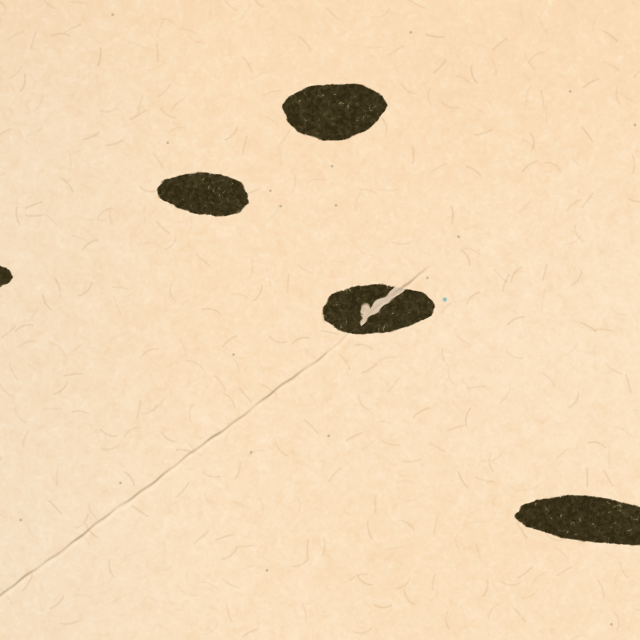
This texture is drawn by a WebGL 2 fragment shader. Its source:

```glsl
#version 300 es
precision highp float;
// Aged cream paper with soft mottling, fine fibres, five dark ink blots and a
// diagonal crease that tears through one blot. Fibres are scattered by cells;
// blots are warped ellipses set along a curve; edges are layered sines.

uniform vec2 u_resolution;
out vec4 fragColor;

vec3 hash3(vec2 cell) {
    vec3 q = vec3(dot(cell, vec2(127.1, 311.7)),
                  dot(cell, vec2(269.5, 183.3)),
                  dot(cell, vec2(419.2, 371.9)));
    return fract(sin(q) * 43758.5453);
}

// Cellular layer: one bent stroke per cell, summed with signed random weights.
float fibres(vec2 p, float thickness) {
    vec2 home = floor(p);
    float sum = 0.0;
    for (int j = -1; j <= 1; j++) {
        for (int i = -1; i <= 1; i++) {
            vec2 cell = home + vec2(i, j);
            vec3 rnd = hash3(cell);
            float angle = 6.2832 * rnd.z;
            vec2 q = p - cell - rnd.xy;
            q = mat2(cos(angle), -sin(angle), sin(angle), cos(angle)) * q;
            q.y += (rnd.x - 0.5) * 1.6 * q.x * q.x;
            q.x -= clamp(q.x, -0.4, 0.4);
            float weight = 2.0 * fract(rnd.z * 17.0 + rnd.y * 5.0) - 1.0;
            sum += weight * (1.0 - smoothstep(0.0, thickness, length(q)));
        }
    }
    return sum;
}

// Approximate signed distance to the blot with index k, from -2 to 2.
float blotDistance(vec2 p, float k) {
    vec2 centre = vec2(0.522 + 0.1 * k + 0.034 * k * k * k - 0.068 * min(abs(k), 1.0),
                       0.827 - (k > 0.0 ? 0.3 * k + 0.01 * k * k : -0.13 * k));
    vec2 radii = vec2(0.079 + 0.0055 * k * k * k,
                      0.044 - (k > 0.0 ? 0.005 * k : -0.012 * k));
    float tilt = 0.12 * sin(2.4 * k);
    vec2 q = mat2(cos(tilt), -sin(tilt), sin(tilt), cos(tilt)) * (p - centre);
    vec2 e = q / radii;
    float a = atan(e.y, e.x);
    float outline = 1.0 + 0.05 * sin(3.0 * a + 1.7 * k) + 0.04 * sin(2.0 * a + 2.3 * k)
                  + 0.018 * sin(7.0 * a + 4.0 * k) + 0.012 * sin(13.0 * a + k);
    float len = length(e);
    return len * (len - outline) / max(length(e / radii), 0.001);
}

void main() {
    vec2 uv = gl_FragCoord.xy / u_resolution.y;
    float soft = max(0.0017, 0.8 / u_resolution.y);

    // Paper: broad warm drift, then mottling and fibres
    float coarse = fibres(uv * 38.0, 0.55);
    float medium = fibres(uv * 85.0 + 31.0, 0.45);
    float fine = fibres(uv * 190.0 + 7.0, 0.5);
    float hairs = min(fibres(uv * 30.0 + 53.0, 0.09), 0.0);
    float drift = 0.62 - 0.55 * smoothstep(0.55, 1.05, uv.y)
                + 0.12 * sin(5.0 * uv.x + 3.0 * sin(3.0 * uv.y))
                + 0.08 * sin(11.0 * uv.y - 4.0 * uv.x);
    float mottle = 0.3 * coarse + 0.5 * medium + 0.4 * fine;
    vec3 color = mix(vec3(0.98, 0.86, 0.71), vec3(0.985, 0.893, 0.768),
                     clamp(drift + 0.45 * mottle, 0.0, 1.0));
    color += vec3(0.6, 0.9, 1.1) * 0.018 * mottle;
    color += vec3(0.05, 0.06, 0.065) * hairs;
    color -= vec3(0.02, 0.01, 0.0) * (1.0 - smoothstep(0.0, 0.4, uv.x));

    // Scattered dust specks
    vec2 dustCell = floor(uv * 13.0);
    vec3 dust = hash3(dustCell + 90.0);
    float dustDistance = length(uv * 13.0 - dustCell - 0.1 - 0.8 * dust.xy) / 13.0;
    float speck = step(0.87, dust.z) * (1.0 - smoothstep(0.0005, 0.0035, dustDistance));
    color = mix(color, vec3(0.59, 0.54, 0.43), 0.5 * speck);

    // Crease: thin broken shadow beside a pale ridge
    float path = 0.069 + 0.745 * uv.x + 0.015 * smoothstep(0.5, 0.62, uv.x)
               + 0.0013 * sin(47.0 * uv.x) + 0.0008 * sin(173.0 * uv.x + 1.0);
    float offset = 0.8 * (uv.y - path);
    float reach = 1.0 - smoothstep(0.64, 0.68, uv.x);
    float faint = 1.0 - 0.75 * smoothstep(0.5, 0.52, uv.x) * (1.0 - smoothstep(0.61, 0.64, uv.x));
    float broken = 0.65 + 0.2 * sin(61.0 * uv.x) + 0.15 * sin(149.0 * uv.x + 2.0);
    float shadow = exp(-pow(offset / 0.0019, 2.0)) * reach * faint * broken;
    float ridge = exp(-pow((offset + 0.005) / 0.003, 2.0)) * reach;
    color = mix(color, vec3(0.66, 0.58, 0.46), 0.7 * shadow) + 0.02 * ridge;

    // Torn strip and chip where the crease crosses the ink
    float ragged = 0.0015 * sin(210.0 * uv.x) + 0.001 * sin(390.0 * uv.y) + 0.0015 * medium;
    float strip = max(abs(offset) - 0.0065, abs(uv.x - 0.61) - 0.045);
    float chip = length((uv - vec2(0.573, 0.516)) * vec2(1.0, 0.8)) - 0.008;
    float tear = 1.0 - smoothstep(-soft, soft, min(strip, chip) + ragged);

    // Ink blots with grainy fill
    float blot = 1.0;
    for (int i = -2; i <= 2; i++) {
        blot = min(blot, blotDistance(uv, float(i)));
    }
    blot += 0.0007 * medium + 0.0006 * fine;
    float ink = 1.0 - smoothstep(-soft, soft, blot);
    vec3 inkColor = mix(vec3(0.19, 0.16, 0.075), vec3(0.30, 0.26, 0.16),
                        clamp(0.38 + 0.6 * fine + 0.35 * medium, 0.0, 1.0));
    inkColor += 0.14 * smoothstep(0.85, 1.3, fine + 0.4 * medium);
    vec3 tornPaper = color * vec3(0.87, 0.88, 0.9) + 0.04 * medium;
    color = mix(color, mix(inkColor, tornPaper, tear), ink);

    // Small blue fleck beside the tear
    float fleck = 1.0 - smoothstep(0.001, 0.005, length(uv - vec2(0.695, 0.532)));
    color = mix(color, vec3(0.45, 0.68, 0.72), 0.8 * fleck);

    fragColor = vec4(clamp(color, 0.0, 1.0), 1.0);
}
```
